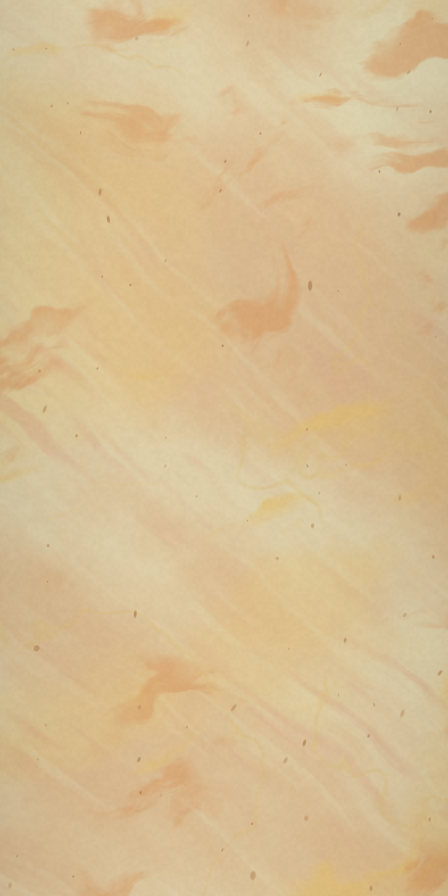
Give the GLSL for this texture, as a WebGL 2 fragment shader.

```glsl
#version 300 es
precision highp float;
// Aged cream paper with soft peach washes, slanted dry-brush streaks and rust specks.

#define CREAM vec3(0.878, 0.838, 0.692)
#define PEACH vec3(0.858, 0.730, 0.562)
#define YELLOW vec3(0.890, 0.765, 0.500)
#define ORANGE vec3(0.850, 0.615, 0.400)
#define ROSE vec3(0.855, 0.690, 0.560)
#define RUST vec3(0.640, 0.430, 0.250)
#define STREAK_ANGLE -0.72
#define BRUSH_ANGLE 0.38
#define STREAK_AMOUNT 0.42
#define EDGE_SHADE 0.075
#define GRAIN 0.028
#define SPECK_DENSITY 0.17

uniform vec2 u_resolution;
out vec4 fragColor;

float hash(vec2 p) {
    vec3 q = fract(vec3(p.xyx) * 0.1031);
    q += dot(q, q.yzx + 33.33);
    return fract((q.x + q.y) * q.z);
}

float noise(vec2 p) {
    vec2 i = floor(p), f = fract(p);
    f = f * f * (3.0 - 2.0 * f);
    return mix(mix(hash(i), hash(i + vec2(1, 0)), f.x),
               mix(hash(i + vec2(0, 1)), hash(i + vec2(1, 1)), f.x), f.y);
}

float fbm(vec2 p) {
    float sum = 0.0, amp = 0.516;
    for (int i = 0; i < 5; i++) {
        sum += amp * noise(p + 50.0);
        p = mat2(1.6, 1.2, -1.2, 1.6) * p + 17.3;
        amp *= 0.5;
    }
    return sum;
}

// Coordinates whose x axis runs along the given angle.
vec2 along(vec2 p, float angle) {
    float c = cos(angle), s = sin(angle);
    return vec2(c * p.x + s * p.y, c * p.y - s * p.x);
}

// Noise drawn out along x, with two octaves only across the stroke.
float fibres(vec2 p, vec2 scale) {
    return 0.6 * noise(p * scale + 80.0) + 0.4 * noise(p * scale * vec2(1.7, 2.3) + 140.0);
}

// Coverage of small, upright, slightly tilted flecks, one at most per cell.
float specks(vec2 p, float cells, float density, float pixel) {
    vec2 q = p * cells, id = floor(q) + cells * 3.0;
    vec2 centre = 0.25 + 0.5 * vec2(hash(id + 3.1), hash(id + 7.7));
    vec2 d = along(fract(q) - centre, hash(id + 11.3) - 0.7);
    d.y *= mix(0.4, 0.9, hash(id + 19.9));
    float radius = mix(0.018, 0.055, pow(hash(id + 23.7), 2.0));
    float soft = pixel * cells * 0.8;
    float shape = 1.0 - smoothstep(radius - soft, radius + soft, length(d));
    return shape * step(hash(id + 31.1), density) * mix(0.4, 0.9, hash(id + 41.3));
}

void main() {
    float pixel = 1.0 / u_resolution.x;
    vec2 p = gl_FragCoord.xy * pixel;
    vec2 uv = gl_FragCoord.xy / u_resolution;
    vec2 warp = vec2(fbm(p * 2.5), fbm(p * 2.5 + 31.0)) - 0.5;
    vec2 s = along(p + 0.12 * warp, STREAK_ANGLE);
    vec2 b = along(p + 0.35 * warp, BRUSH_ANGLE);

    // Broad washes, palest towards the lower left
    float lean = 0.13 * (uv.x - 0.5) + 0.10 * (uv.y - 0.45);
    float wash = 0.6 * fbm(s * vec2(1.6, 3.6)) + 0.4 * fbm(p * 2.2 + 9.0) + lean;
    vec3 col = mix(CREAM, PEACH, smoothstep(0.30, 0.68, wash));
    float glow = smoothstep(0.46, 0.68, fbm(b * vec2(1.5, 3.0) + 60.0));
    col = mix(col, YELLOW, 0.42 * glow);

    // Slanted dry-brush streaks, rosy and pale
    float patchy = smoothstep(0.42, 0.62, fbm(p * 2.6 + 23.0));
    float streak = smoothstep(0.53, 0.82, fibres(s, vec2(4.0, 26.0)));
    col = mix(col, mix(ROSE, ORANGE, 0.3 * glow), STREAK_AMOUNT * streak * (0.25 + patchy));
    float lift = smoothstep(0.58, 0.85, fibres(s + 5.0, vec2(3.0, 34.0)));
    col = mix(col, CREAM, 0.30 * lift);

    // Yellow strokes rising to the right
    float brush = smoothstep(0.57, 0.80, fibres(b, vec2(2.6, 15.0)));
    float brushMask = smoothstep(0.47, 0.62, fbm(p * 3.0 + 71.0));
    col = mix(col, YELLOW * vec3(1.0, 0.98, 0.90), 0.65 * brush * brushMask);

    // Ragged orange smudges
    float smudge = smoothstep(0.54, 0.70, fbm(b * vec2(5.0, 13.0) + 12.0));
    float smudgeMask = smoothstep(0.50, 0.64, fbm(p * 2.8 + 44.0));
    col = mix(col, ORANGE, 0.60 * smudge * smudgeMask);

    // Thin dried rims of the washes
    float rim = 1.0 - smoothstep(0.0, 0.012, abs(fbm(p * 1.8 + 90.0) - 0.52));
    col = mix(col, YELLOW * 0.97, 0.38 * rim * smoothstep(0.46, 0.62, noise(p * 3.0 + 15.0)));

    // Dimmer sides and paper grain
    float side = pow(abs(2.0 * uv.x - 1.0), 2.5);
    col *= 1.0 - EDGE_SHADE * side - 0.05 * (fbm(p * 1.7 + 120.0) - 0.4);
    col += GRAIN * (0.6 * noise(p * 170.0) + 0.4 * noise(p * 75.0) - 0.5);

    // Rust flecks, many small and a few larger
    float fleck = max(specks(p, 15.0, SPECK_DENSITY, pixel),
                      specks(p + 0.37, 6.0, SPECK_DENSITY * 0.6, pixel));
    col = mix(col, RUST, 0.75 * fleck);

    fragColor = vec4(clamp(col, 0.0, 1.0), 1.0);
}
```
